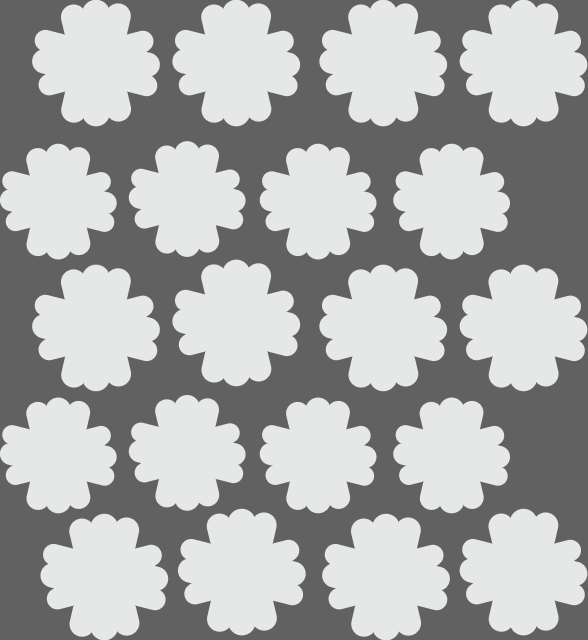
Give the GLSL for this pattern, as a Shadertoy shader.

```glsl
// Distance to a petal: the hull of a tip circle and a wider base circle on the axis to the origin
float petal(vec2 p, vec2 tip, float tipRadius) {
    float baseRadius = tipRadius * 1.35;
    float span = 0.4 * length(tip);
    vec2 axis = normalize(tip);
    p -= 0.6 * tip;
    p = vec2(abs(p.x * axis.y - p.y * axis.x), dot(p, axis));

    float slope = (baseRadius - tipRadius) / span;
    float rise = sqrt(1.0 - slope * slope);
    float along = dot(p, vec2(-slope, rise));
    if (along < 0.0) return length(p) - baseRadius;
    if (along > rise * span) return length(p - vec2(0.0, span)) - tipRadius;
    return dot(p, vec2(rise, slope)) - baseRadius;
}

// Twelve-petal flower of unit radius; opposite petals are paired by point symmetry
float flower(vec2 p) {
    // Tip centre and tip radius
    const vec3 tips[6] = vec3[6](
        vec3(0.000, 0.779, 0.220), vec3(0.349, 0.741, 0.200),
        vec3(0.739, 0.342, 0.168), vec3(0.816, -0.026, 0.192),
        vec3(0.799, -0.355, 0.168), vec3(0.353, -0.724, 0.200));
    float d = length(p) - 0.54;
    for (int i = 0; i < 6; i++) {
        vec2 q = dot(p, tips[i].xy) < 0.0 ? -p : p;
        d = min(d, petal(q, tips[i].xy, tips[i].z));
    }
    return d;
}

// Flower centre, with the small unevenness of hand placement
vec2 flowerCentre(int row, int column) {
    const float rowHeight[5] = float[5](0.9015, 0.685, 0.4876, 0.2884, 0.0983);
    bool wide = row % 2 == 0;
    float first = wide ? (row == 4 ? 0.163 : 0.150) : 0.0911;
    float last = wide ? 0.818 : 0.7057;
    vec2 centre = vec2(mix(first, last, float(column) / 3.0), rowHeight[row]);

    // Inner columns drift sideways
    if (column == 1) centre.x -= 0.0035;
    if (column == 2) centre.x += wide ? 0.0035 : -0.0038;

    // Some flowers sit a little higher
    bool lifted = (column == 1 && row > 0) || (column == 3 && row == 4);
    if (lifted) centre.y += wide ? 0.0078 : 0.004;
    return centre;
}

void mainImage(out vec4 fragColor, in vec2 fragCoord) {
    vec2 p = fragCoord / iResolution.y;

    // Five staggered rows of four, alternating large and small
    float d = 1.0;
    for (int row = 0; row < 5; row++) {
        float radius = row % 2 == 0 ? 0.099 : 0.0905;
        for (int column = 0; column < 4; column++) {
            vec2 q = p - flowerCentre(row, column);
            if (length(q) < 1.2 * radius) d = min(d, radius * flower(q / radius));
        }
    }

    // Flat colours with a one-pixel soft edge
    float cover = clamp(0.5 - d * iResolution.y, 0.0, 1.0);
    vec3 colour = mix(vec3(0.38), vec3(0.90, 0.91, 0.905), cover);
    fragColor = vec4(colour, 1.0);
}
```
